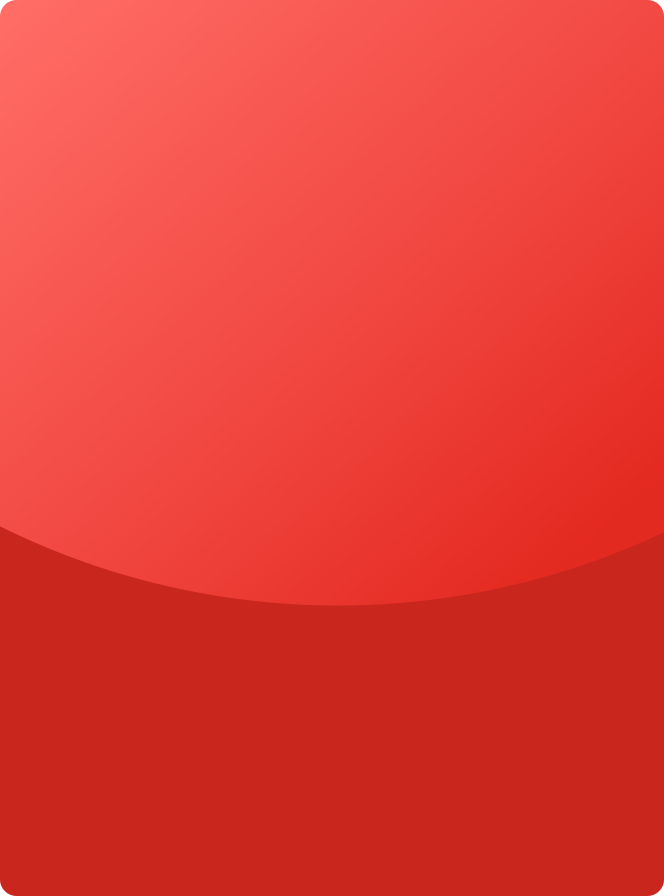
A Shadertoy shader for this background:

```glsl
// A red card with rounded corners: a large disc, lit by a diagonal gradient,
// hangs from above over a flat darker base.
// Distance functions give both outlines; the gradient blends three colours.

const vec3 PAPER = vec3(1.0);
const vec3 BASE  = vec3(0.788, 0.149, 0.114);
const vec3 LIGHT = vec3(1.0, 0.431, 0.400);
const vec3 MID   = vec3(0.943, 0.276, 0.251);
const vec3 DEEP  = vec3(0.892, 0.165, 0.129);

float circleDistance(vec2 p, vec2 centre, float radius) {
    return length(p - centre) - radius;
}

float roundedBoxDistance(vec2 p, vec2 halfSize, float radius) {
    vec2 q = abs(p) - halfSize + radius;
    return length(max(q, 0.0)) + min(max(q.x, q.y), 0.0) - radius;
}

// Coverage of a shape, smoothed over about one pixel
float coverage(float dist, float pixel) {
    return clamp(0.5 - dist / pixel, 0.0, 1.0);
}

// Gradient from start to end, with the middle colour placed at midStop
vec3 threeStops(float t, float midStop, vec3 start, vec3 middle, vec3 end) {
    vec3 first = mix(start, middle, clamp(t / midStop, 0.0, 1.0));
    return mix(first, end, clamp((t - midStop) / (1.0 - midStop), 0.0, 1.0));
}

void mainImage(out vec4 fragColor, in vec2 fragCoord) {
    // Units of canvas height, origin at the lower left
    float pixel = 1.0 / iResolution.y;
    vec2 p = fragCoord * pixel;
    vec2 card = vec2(iResolution.x * pixel, 1.0);

    // Diagonal light from the upper left corner
    vec2 lightAxis = normalize(vec2(0.66, -0.75));
    float t = dot(p - vec2(0.0, 1.0), lightAxis) / 0.885;
    vec3 glow = threeStops(t, 0.606, LIGHT, MID, DEEP);

    // Disc over the base
    vec2 discCentre = vec2(0.509 * card.x, 1.1732);
    float disc = circleDistance(p, discCentre, 0.849);
    vec3 color = mix(BASE, glow, coverage(disc, pixel));

    // Rounded card corners
    float outline = roundedBoxDistance(p - 0.5 * card, 0.5 * card, 0.0185);
    color = mix(PAPER, color, coverage(outline, pixel));

    fragColor = vec4(color, 1.0);
}
```
